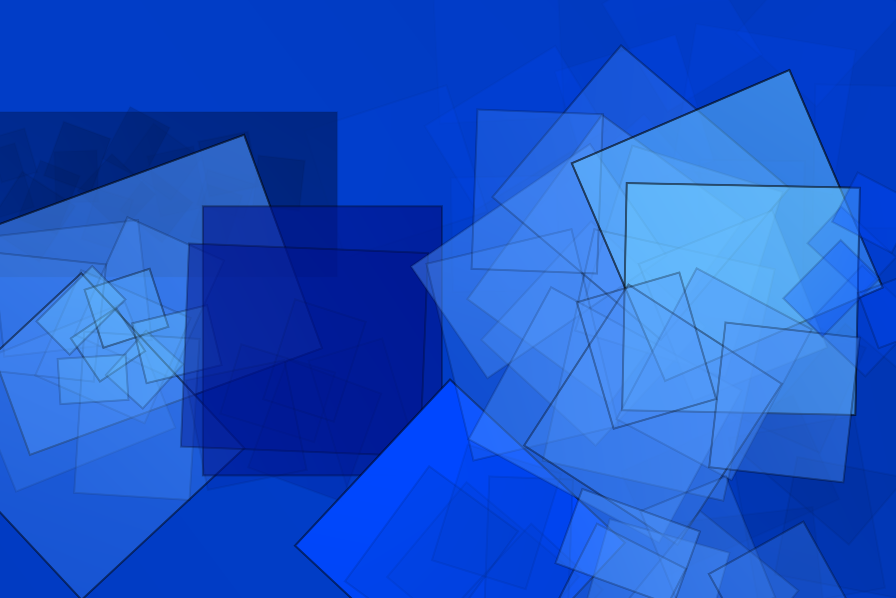
A Shadertoy shader for this background:

```glsl
#define BASE vec3(0.005, 0.23, 0.76)
#define NAVY vec3(0.0, 0.08, 0.56)
#define SHADE vec3(0.0, 0.13, 0.46)
#define COBALT vec3(0.0, 0.28, 1.0)
#define AZURE vec3(0.31, 0.58, 0.98)
#define SKY vec3(0.44, 0.81, 1.0)
#define LINE_WIDTH 0.0009
#define LINE_DARKNESS 0.6
#define GOLDEN_ANGLE 2.39996

float hash(float n) {
    return fract(sin(n * 127.1 + 3.7) * 43758.5);
}

// One translucent rectangle with a thin dark outline
void sheet(inout vec3 col, vec2 p, vec2 center, vec2 halfSize, float angle,
           vec3 tint, float opacity, float edge) {
    float c = cos(angle), s = sin(angle);
    vec2 q = mat2(c, -s, s, c) * (p - center);
    vec2 d = abs(q) - halfSize;
    float dist = max(d.x, d.y);
    float pixel = 1.0 / iResolution.y;
    float fill = clamp(0.5 - dist / pixel, 0.0, 1.0);
    float line = 1.0 - smoothstep(LINE_WIDTH, LINE_WIDTH + pixel, abs(dist));
    float fade = 1.0 + 0.18 * dot(q / halfSize, vec2(0.6, 0.4));
    col = mix(col, tint, clamp(fill * opacity * fade, 0.0, 1.0));
    col *= 1.0 - line * edge * LINE_DARKNESS;
}

// Sheets spread evenly over an ellipse, with random size and turn
void cluster(inout vec3 col, vec2 p, vec2 center, vec2 spread, float size,
             vec3 tint, float opacity, float edge, int count, float seed) {
    for (int i = 0; i < count; i++) {
        float n = float(i);
        float id = seed + n * 5.0;
        float turn = n * GOLDEN_ANGLE + seed;
        vec2 offset = spread * sqrt((n + 0.5) / float(count)) * vec2(cos(turn), sin(turn));
        vec2 halfSize = size * (0.65 + 0.6 * vec2(hash(id), hash(id + 1.0)));
        float angle = (hash(id + 2.0) - 0.5) * 1.6;
        float strength = opacity * (0.6 + 0.8 * hash(id + 3.0));
        sheet(col, p, center + offset, halfSize, angle, tint, strength,
              edge * (0.4 + 0.6 * hash(id + 4.0)));
    }
}

void mainImage(out vec4 fragColor, in vec2 fragCoord) {
    vec2 p = fragCoord / iResolution.y;
    p.x += 0.5 * (1.5 - iResolution.x / iResolution.y);

    // Flat ground with barely visible sheets
    vec3 col = BASE + vec3(0.0, 0.01, 0.02) * sin(2.0 * p.x + 1.5 * p.y);
    cluster(col, p, vec2(1.1, 0.75), vec2(0.45, 0.3), 0.12, COBALT, 0.13, 0.06, 12, 2.0);
    cluster(col, p, vec2(1.35, 0.2), vec2(0.2, 0.2), 0.13, SHADE, 0.12, 0.12, 6, 11.0);

    // Dark mottled band
    sheet(col, p, vec2(0.23, 0.675), vec2(0.335, 0.138), 0.0, SHADE, 0.68, 0.05);
    cluster(col, p, vec2(0.22, 0.69), vec2(0.26, 0.08), 0.045, SHADE * 0.8, 0.22, 0.08, 16, 23.0);

    // Left group
    sheet(col, p, vec2(0.23, 0.507), vec2(0.26, 0.19), 0.35, AZURE, 0.5, 0.9);
    cluster(col, p, vec2(0.15, 0.44), vec2(0.15, 0.17), 0.13, AZURE, 0.22, 0.5, 6, 31.0);
    sheet(col, p, vec2(0.137, 0.27), vec2(0.186, 0.2), 0.75, AZURE, 0.34, 0.8);
    cluster(col, p, vec2(0.21, 0.42), vec2(0.1, 0.1), 0.055, SKY, 0.25, 0.6, 6, 47.0);

    // Deep block in front of the left group
    sheet(col, p, vec2(0.54, 0.43), vec2(0.2, 0.225), 0.0, NAVY, 0.62, 0.5);
    sheet(col, p, vec2(0.51, 0.415), vec2(0.2, 0.17), -0.04, NAVY, 0.55, 0.4);
    cluster(col, p, vec2(0.5, 0.33), vec2(0.12, 0.1), 0.09, NAVY, 0.18, 0.12, 5, 53.0);

    // Saturated diamond
    sheet(col, p, vec2(0.77, 0.09), vec2(0.19, 0.2), 0.82, COBALT, 0.93, 0.8);
    cluster(col, p, vec2(0.82, 0.06), vec2(0.14, 0.08), 0.1, BASE, 0.2, 0.2, 5, 61.0);

    // Right group with its two brightest sheets
    cluster(col, p, vec2(1.03, 0.52), vec2(0.23, 0.22), 0.16, AZURE, 0.34, 0.6, 10, 71.0);
    sheet(col, p, vec2(1.217, 0.623), vec2(0.198), 0.405, SKY, 0.42, 1.0);
    sheet(col, p, vec2(1.24, 0.5), vec2(0.195, 0.19), -0.02, SKY, 0.45, 0.9);
    cluster(col, p, vec2(1.18, 0.34), vec2(0.17, 0.1), 0.13, AZURE, 0.3, 0.6, 4, 83.0);

    // Small overlaps along the lower edge
    cluster(col, p, vec2(1.15, 0.03), vec2(0.18, 0.07), 0.1, AZURE, 0.36, 0.6, 6, 97.0);
    cluster(col, p, vec2(1.44, 0.55), vec2(0.06, 0.16), 0.06, COBALT, 0.3, 0.3, 5, 103.0);

    fragColor = vec4(col, 1.0);
}
```
